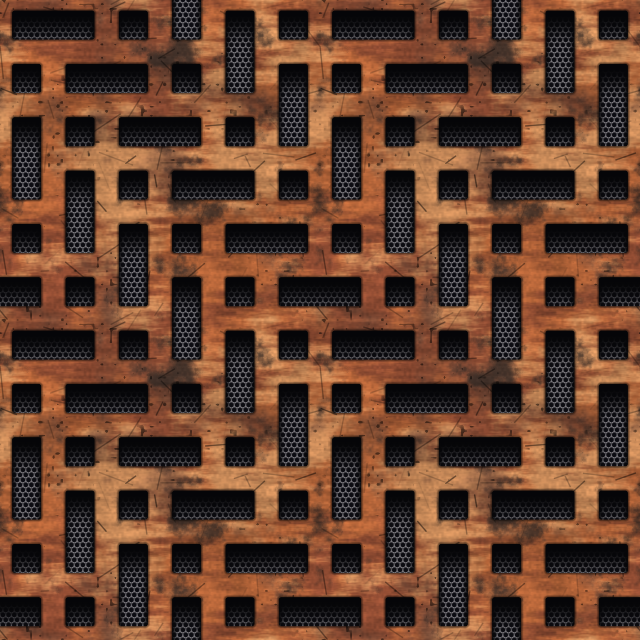
Give the GLSL for this pattern, as a Shadertoy shader.

```glsl
// Rusted steel grille: square and two-cell slots step diagonally over a 6 x 6
// cell repeat, and a hexagonal wire mesh shows in their shaded depths.
// Slots are rounded-box distances; rust is wrapping fbm, stains and scratches.

const float REPEATS = 2.0;                 // repeats across and down
const float CELLS = 6.0;                   // slot cells per repeat
const float SLOT_HALF = 0.272;             // half slot width, in cells
const float SLOT_ROUND = 0.05;             // corner radius, in cells
const float SLOT_RISE = 0.03;              // slots sit slightly above centre
const vec2 MESH = vec2(56.0, 32.0);        // mesh tiles per repeat
const float WIRE = 0.13;                   // wire half width, in mesh tiles
const float SCRATCH_CELLS = 10.0;          // scratch grid per repeat

const vec3 RUST = vec3(0.57, 0.30, 0.20);
const vec3 ORANGE = vec3(0.70, 0.39, 0.22);
const vec3 TAN = vec3(0.77, 0.54, 0.35);
const vec3 BROWN = vec3(0.39, 0.25, 0.19);
const vec3 SOOT = vec3(0.19, 0.15, 0.13);
const vec3 PIT = vec3(0.035, 0.035, 0.05);
const vec3 STEEL = vec3(0.43, 0.42, 0.42);

// Stains: centre and radius within a repeat, y downwards
const vec4 STAINS[6] = vec4[6](
    vec4(0.63, 0.67, 0.12, 0.05), vec4(0.52, 0.83, 0.08, 0.08),
    vec4(0.53, 0.16, 0.09, 0.10), vec4(0.82, 0.32, 0.08, 0.09),
    vec4(0.98, 0.62, 0.06, 0.12), vec4(0.56, 0.56, 0.08, 0.09));

float hash(vec2 p) {
    vec3 h = fract(p.xyx * 0.1031);
    h += dot(h, h.yzx + 33.33);
    return fract((h.x + h.y) * h.z);
}

// Value noise that wraps after "period" lattice steps
float noise(vec2 p, vec2 period, float seed) {
    vec2 i = floor(p), f = fract(p);
    f = f * f * (3.0 - 2.0 * f);
    vec2 a = mod(i, period) + seed * 17.0, b = mod(i + 1.0, period) + seed * 17.0;
    return mix(mix(hash(a), hash(vec2(b.x, a.y)), f.x),
               mix(hash(vec2(a.x, b.y)), hash(b), f.x), f.y);
}

float fbm(vec2 q, vec2 freq, float seed) {
    float sum = 0.0, amp = 0.5;
    for (int i = 0; i < 5; i++) {
        sum += amp * noise(q * freq, freq, seed + float(i));
        freq *= 2.0;
        amp *= 0.55;
    }
    return sum / 1.055;
}

// Soft spot that wraps with the repeat
float spot(vec2 q, vec2 centre, vec2 radius) {
    vec2 d = (fract(q - centre + 0.5) - 0.5) / radius;
    return exp(-dot(d, d));
}

// Short random strokes, one per grid cell
float scratches(vec2 q, float aa) {
    vec2 p = q * SCRATCH_CELLS, base = floor(p);
    float ink = 0.0;
    for (int k = 0; k < 9; k++) {
        vec2 cell = base + vec2(k % 3 - 1, k / 3 - 1);
        vec2 id = mod(cell, SCRATCH_CELLS) + 211.0;
        vec2 d = p - cell - vec2(hash(id), hash(id + 31.0));
        float angle = 3.1416 * hash(id + 67.0);
        vec2 dir = vec2(cos(angle), sin(angle));
        float reach = mix(0.1, 0.55, hash(id + 93.0));
        float dist = length(d - dir * clamp(dot(d, dir), -reach, reach));
        ink = max(ink, (1.0 - smoothstep(0.0, 0.012 + aa, dist)) * hash(id + 129.0));
    }
    return ink;
}

vec3 plateColor(vec2 q, float aa) {
    float broad = fbm(q, vec2(4.0), 1.0);
    float grain = fbm(q, vec2(7.0, 48.0), 9.0) - 0.5;
    float mottle = fbm(q, vec2(16.0), 21.0);
    float grit = noise(q * 128.0, vec2(128.0), 33.0);
    vec3 col = mix(RUST, ORANGE, smoothstep(0.32, 0.6, broad + 0.5 * grain));

    // Worn tan areas, then brown smudges and soot
    float worn = 0.22 * spot(q, vec2(0.83, 0.53), vec2(0.25, 0.13))
               + 0.16 * spot(q, vec2(0.33, 0.60), vec2(0.07, 0.18));
    col = mix(col, TAN, 0.9 * smoothstep(0.48, 0.72, fbm(q, vec2(5.0), 41.0) + worn + 0.4 * grain));
    float stain = 0.0;
    for (int i = 0; i < 6; i++) stain += spot(q, STAINS[i].xy, STAINS[i].zw);
    float smudge = fbm(q, vec2(6.0), 57.0) + 0.35 * (mottle - 0.5);
    col = mix(col, BROWN, 0.85 * smoothstep(0.5, 0.85, smudge + 0.28 * stain));
    col = mix(col, SOOT, 0.85 * smoothstep(0.62, 0.95, mottle + 0.32 * stain));

    // Fine grain, pits and scratches
    col *= 1.0 + 0.45 * grain + 0.16 * (grit - 0.5) + 0.3 * (mottle - 0.5);
    col *= 1.0 - 0.5 * smoothstep(0.82, 0.95, noise(q * 72.0, vec2(72.0), 71.0)) * smoothstep(0.4, 0.6, smudge);
    return col * (1.0 - 0.5 * scratches(q, aa * SCRATCH_CELLS));
}

// Brightness of the hexagonal wires, stronger on their lower V
float meshWire(vec2 q, float aa) {
    vec2 tile = vec2(1.0, 1.732), p = q * MESH * tile;
    vec2 a = mod(p, tile) - 0.5 * tile, b = mod(p + 0.5 * tile, tile) - 0.5 * tile;
    vec2 h = dot(a, a) < dot(b, b) ? a : b;
    float edge = 0.5 - max(abs(h.x), dot(abs(h), vec2(0.5, 0.866)));
    float soft = 0.5 * aa * MESH.x;
    return (1.0 - smoothstep(WIRE - soft, WIRE + soft, edge)) * mix(0.55, 1.0, smoothstep(-0.35, 0.35, h.y));
}

void mainImage(out vec4 fragColor, in vec2 fragCoord) {
    vec2 uv = fragCoord / iResolution.xy;
    vec2 q = vec2(uv.x, 1.0 - uv.y) * REPEATS;
    float aa = REPEATS / min(iResolution.x, iResolution.y);

    // Diagonal sequence: wide slot, square, tall slot, square
    vec2 cell = floor(q * CELLS), local = fract(q * CELLS) - 0.5;
    int step6 = int(floor(mod(cell.x - cell.y + 0.5, CELLS)));
    vec2 halfSize = vec2(SLOT_HALF);
    local.y += SLOT_RISE;
    if (step6 < 2) { halfSize.x += 0.5; local.x += step6 == 0 ? -0.5 : 0.5; }
    if (step6 == 3 || step6 == 4) { halfSize.y += 0.5; local.y += step6 == 4 ? -0.5 : 0.5; }
    vec2 box = abs(local) - halfSize + SLOT_ROUND;
    float d = length(max(box, 0.0)) + min(max(box.x, box.y), 0.0) - SLOT_ROUND;

    // Mesh, shaded by the upper and side walls
    float light = smoothstep(0.08, 0.72, local.y + halfSize.y);
    light *= smoothstep(-0.02, 0.12, halfSize.x - abs(local.x));
    vec3 inside = PIT * (0.6 + 0.8 * light) + STEEL * light * meshWire(q, aa);

    // Plate with a dark rim
    vec3 plate = plateColor(q, aa) * mix(0.5, 1.0, smoothstep(0.0, 0.055, d));
    float cover = smoothstep(-0.5, 0.5, d / (aa * CELLS));
    fragColor = vec4(mix(inside, plate, cover), 1.0);
}
```
